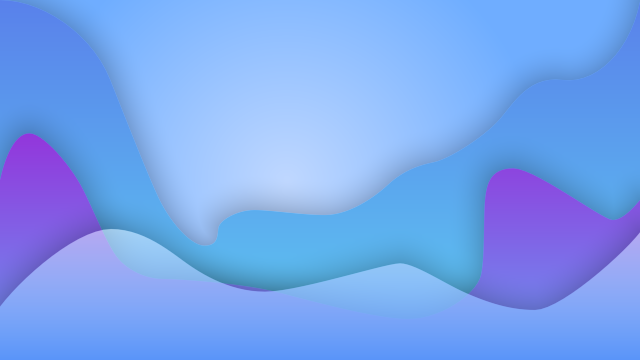
A WebGL 2 fragment shader for this background:

```glsl
#version 300 es
precision highp float;

uniform vec2 u_resolution;
out vec4 fragColor;

// Layout grid spanning the canvas
const vec2 GRID = vec2(192.0, 108.0);
const int STEPS = 14;

// Sky glow
const vec2 GLOW_CENTER = vec2(86.0, 53.5);
const float GLOW_RADIUS = 77.0;
const vec3 GLOW_COLOR = vec3(0.75, 0.845, 1.0);
const vec3 SKY_COLOR = vec3(0.435, 0.68, 1.0);

// Layer gradients
const vec3 RIDGE_TOP = vec3(0.35, 0.505, 0.92);
const vec3 RIDGE_BASE = vec3(0.365, 0.80, 0.945);
const vec3 HILL_TOP = vec3(0.575, 0.21, 0.86);
const vec3 HILL_BASE = vec3(0.42, 0.60, 0.95);
const float HILL_HEIGHT = 68.0;
const vec3 WAVE_TOP = vec3(1.0);
const vec3 WAVE_BASE = vec3(0.35, 0.58, 0.975);
const float WAVE_HEIGHT = 39.5;
const float WAVE_TOP_ALPHA = 0.48;

// Soft shadow cast outside each layer
const float SHADOW_REACH = 11.0;
const float SHADOW_STRENGTH = 0.17;

// Curve knots: position in xy, symmetric tangent handle in zw
const vec4 RIDGE[12] = vec4[](
    vec4(0.0, 108.0, 12.5, 0.0), vec4(33.0, 84.2, 5.5, -13.8),
    vec4(47.5, 48.8, 3.5, -7.5), vec4(61.3, 34.3, 4.0, 0.0),
    vec4(65.5, 39.5, 0.3, 2.5), vec4(76.3, 45.0, 5.0, 0.0),
    vec4(97.5, 43.5, 7.0, 0.0), vec4(116.3, 52.5, 4.3, 4.0),
    vec4(130.0, 59.3, 5.0, 1.0), vec4(150.0, 72.3, 4.3, 5.0),
    vec4(168.8, 84.0, 10.0, -1.3), vec4(192.0, 107.5, 3.0, 15.0));
const vec4 HILL[12] = vec4[](
    vec4(0.0, 54.0, 1.5, 7.0), vec4(8.8, 68.0, 4.3, 0.0),
    vec4(25.0, 51.0, 3.5, -7.0), vec4(35.0, 31.0, 3.0, -4.0),
    vec4(48.8, 24.3, 5.0, 0.0), vec4(82.5, 20.5, 10.0, -2.5),
    vec4(122.5, 12.3, 10.0, 0.0), vec4(144.3, 25.5, 1.2, 5.5),
    vec4(145.5, 48.0, 0.5, 5.5), vec4(154.0, 57.5, 6.5, 0.0),
    vec4(183.8, 42.0, 3.0, 0.0), vec4(192.0, 48.0, 2.0, 2.3));
const vec4 WAVE[8] = vec4[](
    vec4(0.0, 16.0, 7.0, 9.2), vec4(33.3, 39.3, 10.0, 0.0),
    vec4(56.3, 28.8, 5.0, -3.5), vec4(79.5, 20.5, 10.0, 0.0),
    vec4(120.0, 29.0, 4.5, 0.0), vec4(140.0, 20.0, 6.5, -2.8),
    vec4(160.5, 15.0, 7.5, 0.0), vec4(192.0, 38.3, 5.5, 7.0));

vec2 bezier(vec2 a, vec2 b, vec2 c, vec2 d, float t) {
    float s = 1.0 - t;
    return s * s * s * a + 3.0 * s * t * (s * b + t * c) + t * t * t * d;
}

// field.x: smallest squared distance; field.y: -1 below the curve, 1 above
void addSpan(vec2 p, vec4 k0, vec4 k1, inout vec2 field) {
    vec2 a = k0.xy;
    for (int i = 1; i <= STEPS; i++) {
        vec2 b = bezier(k0.xy, k0.xy + k0.zw, k1.xy - k1.zw, k1.xy,
                        float(i) / float(STEPS));
        vec2 edge = b - a;
        vec2 rel = p - a;
        vec2 gap = rel - edge * clamp(dot(rel, edge) / dot(edge, edge), 0.0, 1.0);
        field.x = min(field.x, dot(gap, gap));
        // Flip the side whenever an upward ray crosses the curve
        if ((a.x <= p.x) != (b.x <= p.x) && rel.y < edge.y * rel.x / edge.x)
            field.y = -field.y;
        a = b;
    }
}

float signedDistance(vec2 field) {
    return sqrt(field.x) * field.y;
}

// Darken outside the edge, then blend the layer inside it
vec3 paintLayer(vec3 under, vec4 layer, float dist, float pixel) {
    float cover = 1.0 - smoothstep(-0.7 * pixel, 0.7 * pixel, dist);
    float fade = 1.0 - clamp(dist / SHADOW_REACH, 0.0, 1.0);
    float shadow = SHADOW_STRENGTH * fade * fade * (1.0 - cover);
    return mix(under * (1.0 - shadow), layer.rgb, cover * layer.a);
}

void main() {
    vec2 p = gl_FragCoord.xy / u_resolution * GRID;
    float pixel = GRID.y / u_resolution.y;

    vec2 ridge = vec2(1e5, 1.0);
    vec2 hill = ridge;
    vec2 wave = ridge;
    for (int i = 0; i < 11; i++) {
        addSpan(p, RIDGE[i], RIDGE[i + 1], ridge);
        addSpan(p, HILL[i], HILL[i + 1], hill);
    }
    for (int i = 0; i < 7; i++) addSpan(p, WAVE[i], WAVE[i + 1], wave);

    // Sky, then layers from back to front
    float glow = clamp(length(p - GLOW_CENTER) / GLOW_RADIUS, 0.0, 1.0);
    vec3 color = mix(GLOW_COLOR, SKY_COLOR, glow);

    vec3 ridgeColor = mix(RIDGE_BASE, RIDGE_TOP, p.y / GRID.y);
    color = paintLayer(color, vec4(ridgeColor, 1.0), signedDistance(ridge), pixel);

    vec3 hillColor = mix(HILL_BASE, HILL_TOP, clamp(p.y / HILL_HEIGHT, 0.0, 1.0));
    color = paintLayer(color, vec4(hillColor, 1.0), signedDistance(hill), pixel);

    float depth = 1.0 - clamp(p.y / WAVE_HEIGHT, 0.0, 1.0);
    vec3 waveColor = mix(WAVE_TOP, WAVE_BASE, pow(depth, 0.6));
    float waveAlpha = mix(WAVE_TOP_ALPHA, 1.0, depth);
    color = paintLayer(color, vec4(waveColor, waveAlpha), signedDistance(wave), pixel);

    fragColor = vec4(color, 1.0);
}
```
